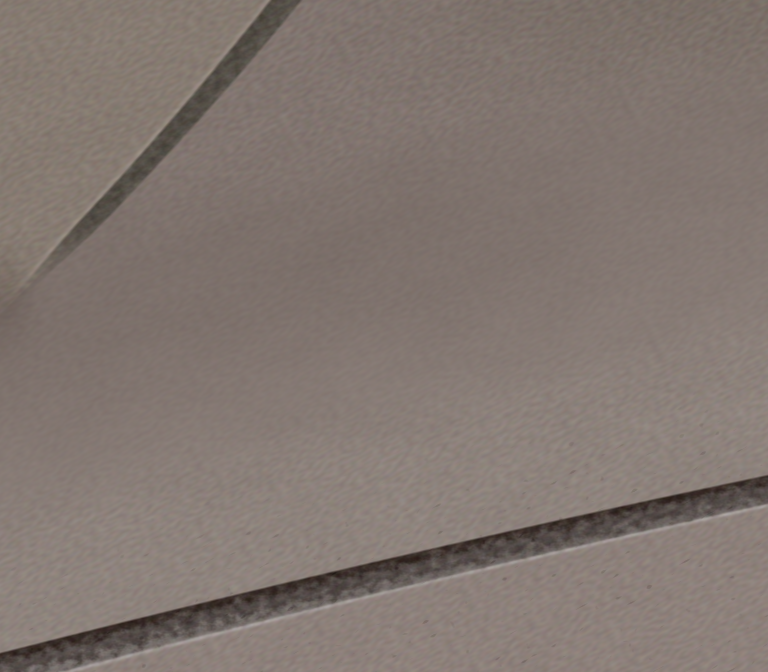
Reproduce this texture procedurally as a WebGL 2 fragment shader.

```glsl
#version 300 es
precision highp float;
// Warm grey stone tiles split by a tapering diagonal joint and a long sloping
// groove. Joints are signed offsets from gentle curves; the stone is a soft
// gradient along the groove with stretched gradient noise as coloured grain.

uniform vec2 u_resolution;
out vec4 fragColor;

// Stone tones
const vec3 STONE_PALE  = vec3(0.555, 0.512, 0.487);
const vec3 STONE_MID   = vec3(0.515, 0.467, 0.445);
const vec3 STONE_SHADE = vec3(0.485, 0.437, 0.415);
const vec3 STONE_DIM   = vec3(0.470, 0.427, 0.396);
const vec3 CORNER_TILE = vec3(0.525, 0.480, 0.444);
const vec3 LOWER_TILE  = vec3(0.552, 0.503, 0.480);
// Joint tones
const vec3 JOINT_GREY  = vec3(0.318, 0.296, 0.266);
const vec3 GROOVE_DARK = vec3(0.215, 0.170, 0.150);
const vec3 GROOVE_GREY = vec3(0.325, 0.292, 0.280);
const vec3 GROOVE_DUST = vec3(0.450, 0.420, 0.405);
const vec3 RIM_LIGHT   = vec3(0.660, 0.635, 0.625);
// Grain: frequencies along and across the streaks, tilt and strength
const vec2  GRAIN_FREQ  = vec2(75.0, 165.0);
const float GRAIN_TILT  = 0.50;
const float GRAIN_LUMA  = 0.040;
const float GRAIN_TINT  = 0.026;

vec2 gradientAt(vec2 cell) {
  vec3 h = fract(cell.xyx * vec3(0.1031, 0.1030, 0.0973));
  h += dot(h, h.yzx + 33.33);
  float angle = 6.28318 * fract((h.x + h.y) * h.z);
  return vec2(cos(angle), sin(angle));
}

float gradientNoise(vec2 p) {
  vec2 i = floor(p), f = p - i;
  vec2 u = f * f * f * (f * (f * 6.0 - 15.0) + 10.0);
  vec2 e = vec2(0.0, 1.0);
  float a = dot(gradientAt(i), f);
  float b = dot(gradientAt(i + e.yx), f - e.yx);
  float c = dot(gradientAt(i + e.xy), f - e.xy);
  float d = dot(gradientAt(i + e.yy), f - e.yy);
  return mix(mix(a, b, u.x), mix(c, d, u.x), u.y);
}

float fbm(vec2 p) {
  float sum = 0.0, amp = 0.6;
  for (int i = 0; i < 3; i++) {
    sum += amp * gradientNoise(p);
    p = p * 2.03 + 17.3;
    amp *= 0.5;
  }
  return sum;
}

vec2 rotate(vec2 p, float a) {
  return vec2(cos(a) * p.x + sin(a) * p.y, cos(a) * p.y - sin(a) * p.x);
}

// Height of the groove's upper edge
float grooveTop(float x) {
  return 0.028 + 0.2318 * x + 0.02 * x * (1.14 - x);
}

// Centre of the diagonal joint, by depth below the top
float jointCentre(float depth) {
  return 0.426 - 0.80 * depth - 0.236 * depth * depth;
}

// Broad shading of the main tile, by height above the groove
vec3 mainTile(vec2 p, float above) {
  vec3 c = mix(STONE_PALE, STONE_MID, smoothstep(0.10, 0.34, above));
  c = mix(c, STONE_SHADE, smoothstep(0.27, 0.47, above));
  c = mix(c, STONE_MID, 0.6 * smoothstep(0.50, 0.68, above));
  float topRight = smoothstep(0.78, 1.02, p.y) * smoothstep(0.45, 0.95, p.x);
  c = mix(c, STONE_DIM, 0.85 * topRight);
  float rightGlow = exp(-dot((p - vec2(1.08, 0.72)) * vec2(3.0, 6.0),
                             (p - vec2(1.08, 0.72)) * vec2(3.0, 6.0)));
  return c + 0.022 * rightGlow;
}

void main() {
  vec2 p = gl_FragCoord.xy / u_resolution.y;
  p.x *= 1.143 * u_resolution.y / u_resolution.x;
  float soft = max(0.0022, 1.0 / u_resolution.y);
  float above = p.y - grooveTop(p.x);
  float mottle = fbm(p * vec2(55.0, 75.0));

  // Diagonal joint, narrowing and fading towards the left side
  float depth = 1.0 - p.y;
  float side = (p.x - jointCentre(depth)) * 0.75;
  float halfWidth = mix(0.0165, 0.0135, smoothstep(0.0, 0.32, depth));
  halfWidth *= 1.0 - 0.62 * smoothstep(0.32, 0.46, depth);
  float fade = 1.0 - smoothstep(0.30, 0.465, depth);
  float inCorner = 1.0 - smoothstep(-soft, soft, side);
  inCorner *= 1.0 - smoothstep(0.42, 0.49, depth);

  vec3 color = mix(mainTile(p, above), CORNER_TILE, inCorner);
  vec2 smudge = (p - vec2(0.0, 0.56)) * vec2(22.0, 18.0);
  color -= 0.065 * exp(-dot(smudge, smudge));
  float leftRim = exp(-pow((side + halfWidth + 0.004) / 0.0035, 2.0));
  color += 0.055 * leftRim * (1.0 - smoothstep(0.36, 0.47, depth));
  float joint = 1.0 - smoothstep(-soft, soft * 1.5, abs(side) - halfWidth);
  vec3 jointColor = JOINT_GREY + 0.10 * mottle + 0.035 * smoothstep(0.0, 0.016, side);
  color = mix(color, jointColor, joint * fade);

  // Lower tile and groove: dark lip, grey bed, dusty floor, bright rim
  float width = 0.055 - 0.008 * p.x;
  float down = -above / width;
  float edge = soft / width;
  color = mix(color, LOWER_TILE, smoothstep(1.0 - edge, 1.0 + edge, down));
  vec3 bed = mix(GROOVE_DARK, GROOVE_GREY, smoothstep(0.08, 0.42, down + 0.3 * mottle));
  float dust = smoothstep(0.48, 0.90, down + 0.45 * mottle);
  bed = mix(bed, GROOVE_DUST, dust * mix(1.0, 0.6, smoothstep(0.1, 1.0, p.x)));
  bed += 0.13 * mottle;
  float groove = smoothstep(-edge, edge, down) * (1.0 - smoothstep(0.95 - edge, 0.95 + edge, down));
  color = mix(color, bed, groove);
  float rim = exp(-pow((down - 0.98) / 0.065, 2.0));
  color = mix(color, RIM_LIGHT, rim * clamp(0.75 + 0.7 * mottle, 0.0, 1.0));

  // Streaked grain, calmer across the smooth middle of the main tile
  vec2 g = rotate(p, GRAIN_TILT) * GRAIN_FREQ;
  float calm = smoothstep(0.14, 0.28, above) * (1.0 - smoothstep(0.50, 0.70, above));
  float strength = mix(1.0, 0.5, calm * (1.0 - inCorner));
  vec3 tint = vec3(gradientNoise(g + 31.7), gradientNoise(g + 67.1), gradientNoise(g + 113.9));
  color += strength * (GRAIN_LUMA * gradientNoise(g) + GRAIN_TINT * tint);
  color += 0.018 * fbm(rotate(p, 0.3) * vec2(7.0, 16.0));

  // Sparse dark pits close to the groove
  float pits = smoothstep(0.40, 0.62, gradientNoise(g * 0.8 + 211.0));
  color -= 0.07 * pits * (1.0 - smoothstep(0.02, 0.20, above));

  fragColor = vec4(clamp(color, 0.0, 1.0), 1.0);
}
```
